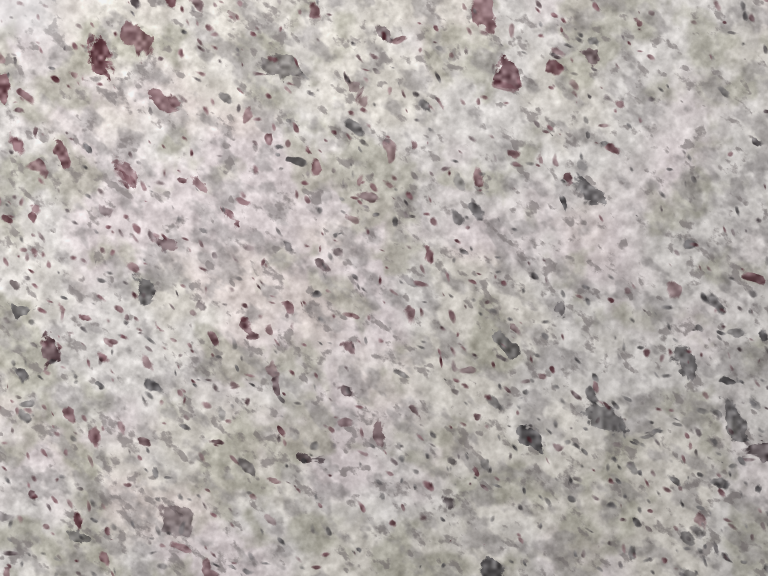
Write a WebGL 2 fragment shader that draws this texture.

```glsl
#version 300 es
precision highp float;
// Pale granite slab with grey-green patches and scattered burgundy and charcoal grains.

uniform vec2 u_resolution;
out vec4 fragColor;

float hash(vec2 p) {
    vec3 q = fract(vec3(p.xyx) * 0.1031);
    q += dot(q, q.yzx + 33.33);
    return fract((q.x + q.y) * q.z);
}

float noise(vec2 p) {
    vec2 cell = floor(p), f = fract(p);
    f = f * f * (3.0 - 2.0 * f);
    float low = mix(hash(cell), hash(cell + vec2(1, 0)), f.x);
    float high = mix(hash(cell + vec2(0, 1)), hash(cell + vec2(1, 1)), f.x);
    return mix(low, high, f.y);
}

float fbm(vec2 p) {
    float sum = 0.0, weight = 0.533;
    for (int i = 0; i < 4; i++) {
        sum += weight * noise(p);
        p = mat2(1.6, 1.2, -1.2, 1.6) * p + 17.3;
        weight *= 0.5;
    }
    return sum;
}

mat2 rotation(float a) {
    return mat2(cos(a), -sin(a), sin(a), cos(a));
}

// Scattered ragged grains: x = coverage, y = seed of the strongest grain.
vec2 grains(vec2 p, float cells, float density) {
    vec2 q = p * cells, home = floor(q), best = vec2(0.0);
    float ragged = (fbm(p * 75.0) - 0.5) * (0.2 + 0.003 * cells);
    float softness = 0.0022 * cells;
    for (int y = -1; y <= 1; y++) {
        for (int x = -1; x <= 1; x++) {
            vec2 id = home + vec2(x, y), key = id + cells * 3.7;
            float cluster = 0.3 + 1.4 * noise(id / cells * 5.0 + 40.0);
            if (hash(key) > density * cluster) continue;
            float seed = hash(key + 71.7);
            vec2 d = q - id - vec2(hash(key + 13.1), hash(key + 29.5));
            d = rotation(-0.8 + 1.2 * (hash(key + 51.3) - 0.5)) * d;
            d *= vec2(0.62, 1.15);
            float radius = mix(0.09, 0.21, pow(hash(key + 93.9), 1.5));
            float edge = length(d) - radius + ragged;
            float cover = smoothstep(softness, -softness, edge) * mix(0.55, 1.0, seed);
            if (cover > best.x) best = vec2(cover, seed);
        }
    }
    return best;
}

void main() {
    vec2 uv = gl_FragCoord.xy / u_resolution;
    vec2 p = gl_FragCoord.xy / u_resolution.y;
    vec2 along = rotation(-0.7) * p * vec2(0.8, 1.15);
    vec2 warp = vec2(noise(p * 28.0), noise(p * 28.0 + 60.0)) - 0.5;
    vec2 bent = p + 0.016 * warp;

    // Milky ground with faint pink and cream drifts
    vec3 color = vec3(0.865, 0.848, 0.836);
    color += vec3(0.012, -0.012, 0.004) * smoothstep(0.45, 0.7, fbm(p * 5.0 + 9.0));
    color += vec3(0.004, 0.0, -0.02) * smoothstep(0.45, 0.7, fbm(p * 6.0 + 31.0));

    // Translucent grey-green and grey patches
    float green = smoothstep(0.52, 0.68, fbm(bent * 13.0 + 3.0));
    float grey = smoothstep(0.5, 0.7, fbm(along * 32.0 + 80.0));
    color = mix(color, vec3(0.68, 0.67, 0.61), 0.6 * green);
    color = mix(color, vec3(0.62, 0.60, 0.60), 0.55 * grey);

    // Fine crystalline mottling
    float fine = fbm(p * 62.0 + 5.0);
    color += 0.33 * (fine - 0.5);
    color += 0.07 * (noise(p * 170.0) - 0.5);
    float fleck = smoothstep(0.62, 0.78, fbm(along * 55.0 + 120.0));
    color = mix(color, vec3(0.50, 0.47, 0.47), 0.6 * fleck);

    // Dark mineral grains in three sizes, redder towards the upper left
    for (int i = 0; i < 3; i++) {
        float cells = 9.0 * pow(2.3, float(i));
        float density = i == 0 ? 0.27 : 0.25 + 0.1 * uv.x * (1.0 - uv.y);
        vec2 grain = grains(bent, cells, density);
        float red = smoothstep(0.25, 0.75, fract(grain.y * 7.3) + 0.3 * (uv.y - uv.x));
        vec3 mineral = mix(vec3(0.31, 0.30, 0.31), vec3(0.37, 0.22, 0.25), red);
        mineral += 0.45 * (noise(p * 120.0 + 7.0) - 0.35);
        color = mix(color, mineral, 0.9 * grain.x);
    }

    // Light falling off to the lower right, with a gloss in the top left corner
    float falloff = smoothstep(0.1, 1.5, uv.x * 0.8 + (1.0 - uv.y) * 0.8);
    color *= mix(1.01, 0.84, falloff);
    float gloss = smoothstep(0.13, 0.03, uv.x) * smoothstep(0.9, 0.97, uv.y);
    color = mix(color, vec3(0.93), 0.5 * gloss);
    fragColor = vec4(clamp(color, 0.0, 0.95), 1.0);
}
```
